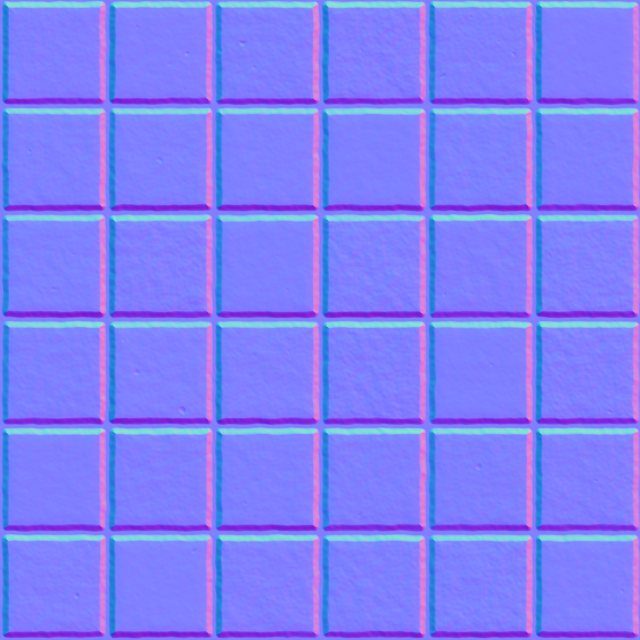
Reproduce this texture map procedurally as a Shadertoy shader.

```glsl
// Tangent-space normal map of square ceramic tiles with soft bevels and narrow grout.
// A wrapping height field (rounded-box bevel, uneven rims, glaze ripples, pits) is
// differentiated by central differences, and its normal is encoded as colour.

const float TILES = 6.0;                      // repeats across and down
const vec2  TILE_HALF = vec2(0.488, 0.485);   // half size, in units of one repeat
const vec2  TILE_SHIFT = vec2(0.008, 0.004);  // tile centre relative to its repeat
const float CORNER_RADIUS = 0.05;
const float BEVEL_WIDTH = 0.066;
const float BEVEL_HEIGHT = 0.045;
const float SKIRT_WIDTH = 0.17;               // gentle curve inside the bevel
const float SKIRT_HEIGHT = 0.010;
const float RIM_WOBBLE = 0.012;
const float RIPPLE_HEIGHT = 0.0042;
const float GROUT_ROUGHNESS = 0.6;
const float TILE_TILT = 0.025;
const float PIT_DEPTH = 0.008;

// Integer hash of a lattice point, returning two values in 0..1
vec2 hash2(vec2 cell, uint seed) {
    uvec2 v = uvec2(cell) + uvec2(seed * 977u, seed * 613u);
    v = v * 1664525u + 1013904223u;
    v.x += v.y * 1664525u;
    v.y += v.x * 1664525u;
    v ^= v >> 16u;
    v.x += v.y * 1664525u;
    v.y += v.x * 1664525u;
    v ^= v >> 16u;
    return vec2(v & 65535u) / 65535.0;
}

float latticeDot(vec2 cell, vec2 corner, vec2 f, float period, uint seed) {
    vec2 gradient = hash2(mod(cell + corner, period), seed) * 2.0 - 1.0;
    return dot(gradient, f - corner);
}

// Gradient noise that wraps over the canvas; freq is whole lattice cells per tile
float wrapNoise(vec2 p, float freq, uint seed) {
    p *= freq;
    float period = TILES * freq;
    vec2 cell = floor(p), f = p - cell;
    vec2 w = f * f * f * (f * (f * 6.0 - 15.0) + 10.0);
    float low = mix(latticeDot(cell, vec2(0, 0), f, period, seed),
                    latticeDot(cell, vec2(1, 0), f, period, seed), w.x);
    float high = mix(latticeDot(cell, vec2(0, 1), f, period, seed),
                     latticeDot(cell, vec2(1, 1), f, period, seed), w.x);
    return mix(low, high, w.y);
}

// Distance inward from the rim of a rounded box
float insideDistance(vec2 p) {
    vec2 q = abs(p) - TILE_HALF + CORNER_RADIUS;
    return CORNER_RADIUS - length(max(q, 0.0)) - min(max(q.x, q.y), 0.0);
}

// Surface height at p, measured in repeats
float surfaceHeight(vec2 p) {
    // Uneven rims
    vec2 wobble = vec2(wrapNoise(p, 6.0, 1u), wrapNoise(p, 6.0, 2u));
    float fineWobble = wrapNoise(p, 17.0, 3u);
    vec2 warped = p + RIM_WOBBLE * wobble - TILE_SHIFT;
    vec2 id = mod(floor(warped), TILES);
    vec2 local = fract(warped) - 0.5;
    float d = insideDistance(local) + 0.5 * RIM_WOBBLE * fineWobble;

    // Bevel and its soft inner skirt
    float face = smoothstep(0.0, BEVEL_WIDTH, d);
    float skirt = clamp(d / SKIRT_WIDTH, 0.0, 1.0);
    float h = BEVEL_HEIGHT * face + SKIRT_HEIGHT * skirt * (2.0 - skirt);

    // Tilt and roughness differ from tile to tile
    vec2 tilt = (hash2(id, 4u) - 0.5) * TILE_TILT;
    float roughness = mix(0.55, 1.5, hash2(id, 5u).x);
    h += face * dot(tilt, local);

    // Glaze ripples in three sizes
    float ripple = wrapNoise(p, 4.0, 6u) + 0.7 * wrapNoise(p, 11.0, 7u)
                 + 0.3 * wrapNoise(p, 25.0, 8u);
    h += RIPPLE_HEIGHT * ripple * mix(GROUT_ROUGHNESS, roughness, face);

    // Rare pits and nicks
    float pit = smoothstep(0.42, 0.75, wrapNoise(p, 9.0, 9u));
    return h - PIT_DEPTH * pit * face;
}

void mainImage(out vec4 fragColor, in vec2 fragCoord) {
    vec2 p = fragCoord / iResolution.xy * TILES;

    // Central differences across about one pixel keep slopes smooth
    float e = max(0.004, 0.5 * TILES / iResolution.y);
    vec2 slope = vec2(
        surfaceHeight(p + vec2(e, 0)) - surfaceHeight(p - vec2(e, 0)),
        surfaceHeight(p + vec2(0, e)) - surfaceHeight(p - vec2(0, e))) / (2.0 * e);

    vec3 normal = normalize(vec3(-slope, 1.0));
    fragColor = vec4(normal * 0.5 + 0.5, 1.0);
}
```
